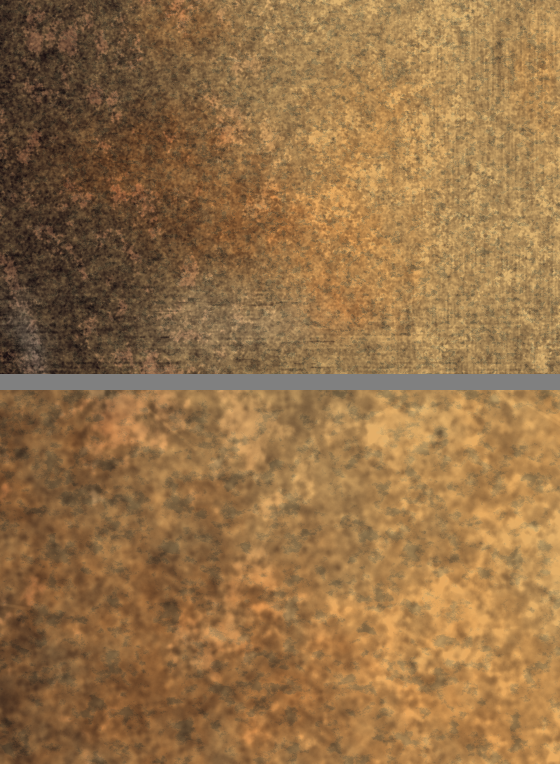
Top, the full canvas; bottom, a detail of the centre.
This texture is drawn by a Shadertoy shader. Its source:

```glsl
// Weathered metal or old canvas: dark umber on the left fading to dull gold.
// A soft light ramp is broken up by stain blobs, worn flecks, fine pits,
// woven threads and a few scratches, then coloured along a brown-gold line.

float hash(vec2 cell) {
    vec3 q = fract(cell.xyx * 0.1031);
    q += dot(q, q.yzx + 33.33);
    return fract((q.x + q.y) * q.z);
}

float noise(vec2 p) {
    vec2 i = floor(p), f = fract(p);
    f = f * f * (3.0 - 2.0 * f);
    return mix(mix(hash(i), hash(i + vec2(1, 0)), f.x),
               mix(hash(i + vec2(0, 1)), hash(i + vec2(1, 1)), f.x), f.y);
}

mat2 turn() { return mat2(0.8, 0.6, -0.6, 0.8); }

// Fractal noise centred on zero
float fbm(vec2 p) {
    float sum = 0.0, amp = 0.5;
    for (int i = 0; i < 6; i++) {
        sum += amp * (noise(p) - 0.5);
        p = turn() * p * 2.03 + 17.0;
        amp *= 0.62;
    }
    return sum;
}

float blob(vec2 p, vec2 centre, vec2 radius) {
    vec2 d = (p - centre) / radius;
    return exp(-dot(d, d));
}

float segment(vec2 p, vec2 a, vec2 along) {
    vec2 d = p - a;
    return length(d - along * clamp(dot(d, along) / dot(along, along), 0.0, 1.0));
}

// Thin broken scratches: dark level ones low down, pale slanted ones above
float scratches(vec2 p, float pixel) {
    float sum = 0.0;
    for (int i = 0; i < 26; i++) {
        float k = float(i);
        vec2 r = vec2(hash(vec2(k, 3.0)), hash(vec2(k, 8.0)));
        bool low = i < 9;
        vec2 start = low ? vec2(0.2 + r.x * 0.8, r.y * 0.2)
                         : vec2(0.3 + r.x * 1.1, 0.2 + r.y * 0.75);
        float angle = low ? 0.0 : 6.28 * hash(vec2(k, 21.0));
        float reach = 0.05 + 0.14 * hash(vec2(k, 34.0));
        float d = segment(p, start, reach * vec2(cos(angle), sin(angle)));
        float line = 1.0 - smoothstep(0.0004, 0.0012 + pixel, d);
        sum += line * (low ? -0.13 : 0.05);
    }
    return sum * smoothstep(0.3, 0.6, noise(p * 45.0));
}

void mainImage(out vec4 fragColor, in vec2 fragCoord) {
    vec2 uv = fragCoord / iResolution.xy;
    vec2 p = uv * vec2(1.5, 1.0);
    vec2 w = uv + 0.17 * vec2(fbm(p * 4.0), fbm(p * 4.0 + 40.0));

    // Large stains
    float rust = blob(w, vec2(0.27, 0.61), vec2(0.17, 0.12))
               + blob(w, vec2(0.44, 0.40), vec2(0.17, 0.14))
               + 0.8 * blob(w, vec2(0.62, 0.16), vec2(0.09, 0.10))
               + 0.7 * blob(w, vec2(0.33, 0.94), vec2(0.10, 0.10));
    float gold = blob(w, vec2(0.68, 0.68), vec2(0.13, 0.18))
               + blob(w, vec2(0.66, 0.37), vec2(0.12, 0.16))
               + 0.7 * blob(w, vec2(0.98, 0.78), vec2(0.06, 0.18));
    float ash = blob(w, vec2(0.05, 0.12), vec2(0.05, 0.11));
    float pale = blob(w, vec2(0.42, 0.12), vec2(0.17, 0.09));
    float dusty = blob(w, vec2(0.48, 0.74), vec2(0.10, 0.22));
    rust = clamp(rust * (0.9 + 1.2 * fbm(p * 30.0)), 0.0, 1.0);
    gold = clamp(gold * (0.9 + 1.2 * fbm(p * 26.0 + 9.0)), 0.0, 1.0);

    // Broad light
    float tone = 0.25 + 0.44 * smoothstep(-0.06, 0.74, w.x);
    tone += 0.13 * ash + 0.09 * pale + 0.04 * dusty + 0.02 * gold - 0.02 * rust;
    tone -= 0.06 * blob(w, vec2(0.36, 0.35), vec2(0.22, 0.18));
    tone -= 0.06 * (1.0 - smoothstep(0.0, 0.28, uv.y));
    tone += 0.05 * blob(w, vec2(0.24, 0.90), vec2(0.14, 0.20));

    // Grain, worn flecks and fine pits
    vec2 q = turn() * p;
    float grain = noise(q * 205.0) + noise(turn() * q * 125.0 + 5.0) - 1.0;
    float worn = fbm(p * vec2(22.0, 19.0) + 3.0) + 0.6 * fbm(p * 5.0 + 60.0) + 0.16 * grain;
    float fleck = smoothstep(0.06, 0.32, worn);
    float pit = smoothstep(0.0, 0.3, fbm(p * vec2(75.0, 95.0) + 80.0) + 0.14 * grain);
    tone += 0.15 * grain + 0.24 * fbm(p * 42.0 + 30.0);
    tone += 0.12 * fleck - 0.11 * pit * (0.5 + tone);

    // Woven threads: upright on the right, level towards the bottom
    float upright = noise(vec2(p.x * 215.0, p.y * 13.0))
                  + 0.6 * noise(vec2(p.x * 90.0, p.y * 5.0)) - 0.8;
    float level = noise(vec2(p.x * 9.0, p.y * 170.0)) - 0.5;
    tone += 0.11 * upright * smoothstep(0.55, 0.85, uv.x) * (0.4 + noise(p * 7.0));
    tone += level * mix(0.12, 0.04, smoothstep(0.05, 0.35, uv.y));
    tone += scratches(p, 1.0 / iResolution.y);
    tone = clamp(tone + 0.015, 0.11, 0.88);

    // Umber to gold ramp, then local tints
    vec3 colour = vec3(0.26, 0.19, 0.14) + (tone - 0.26) * vec3(1.0, 0.82, 0.48);
    colour *= mix(vec3(0.99, 1.01, 1.02), vec3(1.05, 0.91, 0.79), rust);
    colour *= mix(vec3(1.0), vec3(1.04, 0.96, 0.87), gold);
    colour *= mix(vec3(1.0), vec3(1.05, 0.95, 1.02), fleck * (1.0 - smoothstep(0.2, 0.6, uv.x)));
    float grey = dot(colour, vec3(0.35, 0.5, 0.15));
    colour = mix(colour, grey * vec3(1.06, 0.96, 0.90), 0.6 * ash + 0.2 * pale);
    colour = mix(colour, grey * vec3(1.0, 1.0, 0.76), 0.3 * pit);
    fragColor = vec4(clamp(colour, 0.0, 1.0), 1.0);
}
```
